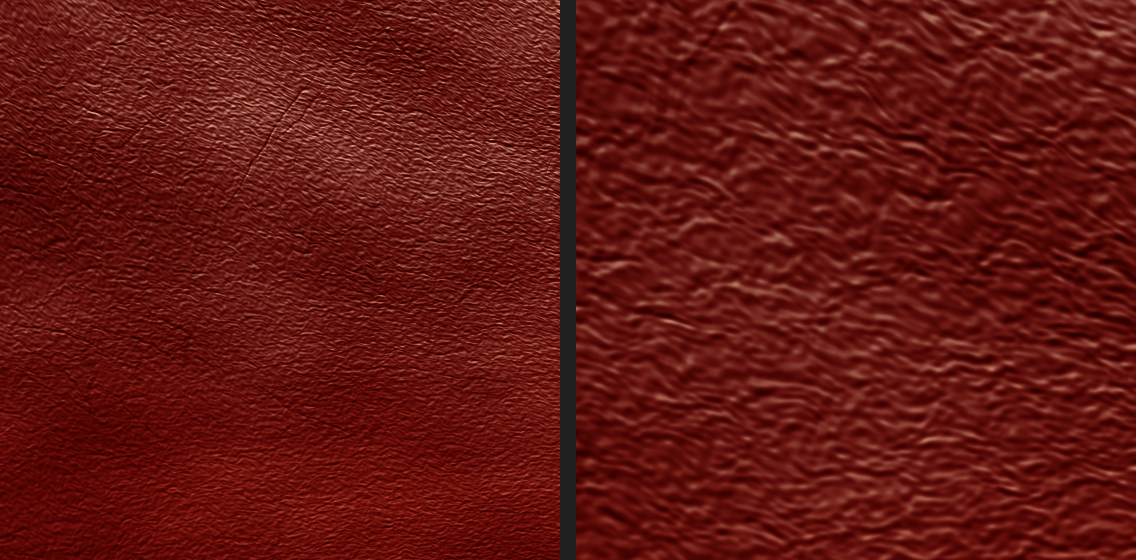
Left, the full canvas; right, a detail of the centre.
This texture is drawn by a WebGL 2 fragment shader. Its source:

```glsl
#version 300 es
precision highp float;
precision highp int;

uniform vec2 u_resolution;
out vec4 fragColor;

const float TAU = 6.28318;
const vec2 LIGHT_STEP = vec2(-0.0008, 0.0027);
const vec2 COARSE_GRAIN = vec2(66.0, 112.0);
const vec2 FINE_GRAIN = vec2(125.0, 205.0);
const float RELIEF = 2.5;
const float WRINKLE_DEPTH = 0.34;
const float CREASE_DEPTH = 0.5;
const float OCCLUSION = 1.0;
const int CREASE_COUNT = 18;
const float CREASE_WIDTH = 0.0042;

// Colour ramp, with stops measured in deviations from the middle tone
const int STOPS = 8;
const float STOP_TONE[STOPS] = float[](-2.9, -1.8, -0.95, -0.2, 0.45, 1.1, 1.9, 3.2);
const vec3 STOP_COLOUR[STOPS] = vec3[](
    vec3(0.11, 0.00, 0.00), vec3(0.21, 0.00, 0.00),
    vec3(0.29, 0.02, 0.01), vec3(0.36, 0.05, 0.04),
    vec3(0.43, 0.10, 0.08), vec3(0.49, 0.19, 0.16),
    vec3(0.62, 0.33, 0.28), vec3(0.84, 0.56, 0.45));

float hash(ivec2 cell) {
    uvec2 u = uvec2(cell);
    uint h = u.x * 374761u + u.y * 668265u + 9176u;
    h = (h ^ (h >> 13)) * 127413u;
    h = (h ^ (h >> 15)) * 974711u;
    h ^= h >> 16;
    return float(h & 65535u) / 65536.0;
}

float cornerSlope(ivec2 cell, vec2 offset) {
    float a = TAU * hash(cell);
    return dot(vec2(cos(a), sin(a)), offset);
}

float gradientNoise(vec2 p) {
    ivec2 c = ivec2(floor(p));
    vec2 f = fract(p);
    vec2 w = f * f * f * (f * (f * 6.0 - 15.0) + 10.0);
    float low = mix(cornerSlope(c, f), cornerSlope(c + ivec2(1, 0), f - vec2(1, 0)), w.x);
    float high = mix(cornerSlope(c + ivec2(0, 1), f - vec2(0, 1)),
                     cornerSlope(c + ivec2(1, 1), f - vec2(1, 1)), w.x);
    return mix(low, high, w.y);
}

// Bends the hide so that its grain runs down to the right near the top
vec2 hideFlow(vec2 p) {
    float lean = (p.x - 0.5) * mix(-0.06, 0.4, p.y);
    return vec2(p.x, p.y + lean + 0.035 * gradientNoise(p * 3.5 + 7.0));
}

// Thin broken lines along the zero contour of the noise
float wrinkles(vec2 p, float width, float cover) {
    float line = 1.0 - smoothstep(0.0, width, abs(gradientNoise(p)));
    return line * smoothstep(cover, cover + 0.3, gradientNoise(p * 0.6 + 31.0));
}

// Scattered long folds with tapered ends
float creases(vec2 p) {
    float wobble = 0.014 * gradientNoise(p * 13.0) + 0.005 * gradientNoise(p * 47.0);
    float groove = 0.0;
    for (int i = 0; i < CREASE_COUNT; i++) {
        vec2 centre = vec2(hash(ivec2(i, 201)), 0.25 + 0.75 * hash(ivec2(i, 202)));
        float angle = -0.42 + 0.7 * (hash(ivec2(i, 203)) - 0.5);
        if (i % 6 == 5) angle += 1.4;
        float reach = mix(0.07, 0.22, hash(ivec2(i, 204)));
        vec2 d = p - centre;
        d = vec2(d.x * cos(angle) + d.y * sin(angle), d.y * cos(angle) - d.x * sin(angle));
        d.y += wobble + 1.6 * (hash(ivec2(i, 205)) - 0.5) * d.x * d.x;
        float taper = 1.0 - smoothstep(0.2 * reach, reach, abs(d.x));
        groove = max(groove, taper * (1.0 - smoothstep(0.0, CREASE_WIDTH, abs(d.y))));
    }
    return groove;
}

// x: surface height, y: groove depth
vec2 surface(vec2 p) {
    vec2 q = hideFlow(p);
    vec2 jitter = 0.006 * vec2(gradientNoise(p * 31.0), gradientNoise(p * 31.0 + 53.0));
    vec2 g = q + jitter;
    float grain = gradientNoise(g * COARSE_GRAIN) + 0.8 * gradientNoise(g * FINE_GRAIN + 17.0);
    float folds = wrinkles(g * vec2(6.0, 17.0) + 3.0, 0.06, -0.05);
    folds += 0.7 * wrinkles(g * vec2(15.0, 39.0) + 11.0, 0.13, -0.1);
    float cracks = wrinkles(g * vec2(11.0, 8.0) + 23.0, 0.035, 0.0) * smoothstep(0.45, 0.9, p.y);
    float groove = WRINKLE_DEPTH * (folds + cracks) + CREASE_DEPTH * creases(p);
    return vec2(grain - groove, groove);
}

// Broad light and dark patches
float patches(vec2 p) {
    vec2 q = hideFlow(p);
    float tone = 1.1 * gradientNoise(q * vec2(2.6, 4.5) + 5.0);
    tone += 0.6 * gradientNoise(q * vec2(6.0, 12.0) + 41.0);
    tone += 0.5 * (p.y - 0.45);
    vec2 hollow = (p - vec2(0.07, 0.66)) / vec2(0.15, 0.16);
    vec2 corner = (p - vec2(0.05, 0.08)) / vec2(0.2, 0.16);
    return tone - 0.9 * exp(-dot(hollow, hollow)) - 0.6 * exp(-dot(corner, corner));
}

vec3 hideColour(float tone) {
    vec3 colour = STOP_COLOUR[0];
    for (int i = 1; i < STOPS; i++) {
        float t = clamp((tone - STOP_TONE[i - 1]) / (STOP_TONE[i] - STOP_TONE[i - 1]), 0.0, 1.0);
        colour = mix(colour, STOP_COLOUR[i], t);
    }
    return colour;
}

void main() {
    vec2 p = gl_FragCoord.xy / u_resolution.y;
    vec2 here = surface(p);
    float slope = here.x - surface(p + LIGHT_STEP).x;
    float contrast = RELIEF * mix(0.8, 1.15, smoothstep(0.1, 0.8, p.y));
    float tone = 0.12 + patches(p) + contrast * slope - OCCLUSION * here.y;
    vec3 colour = hideColour(tone);

    // Redder dye below, dusty bloom above
    float bloom = smoothstep(0.05, 0.65, p.y + 0.2 * gradientNoise(p * 3.0 + 61.0));
    colour *= mix(vec3(1.04, 0.62, 0.52), vec3(1.0, 1.12, 1.1), bloom);
    fragColor = vec4(colour, 1.0);
}
```
